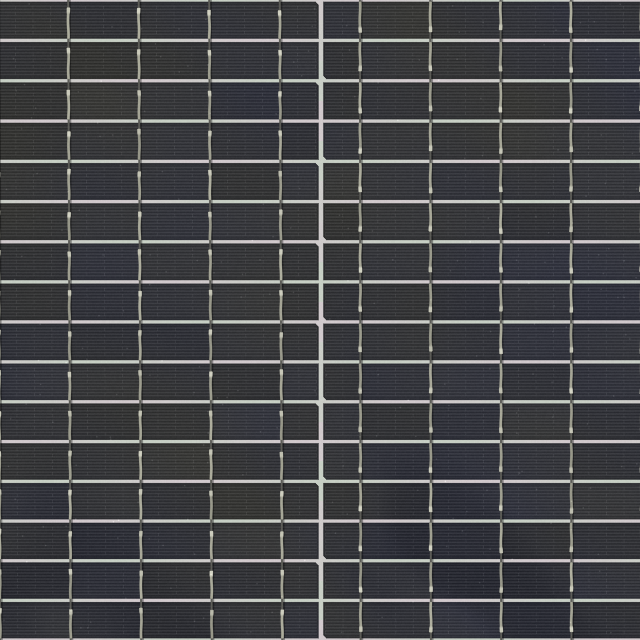
Reproduce this texture procedurally as a Shadertoy shader.

```glsl
// Solar panel: sixteen rows of dark half-cells in two mirrored halves, divided
// by pale gaps and soldered ribbons. Distances to repeated lines draw the grid;
// layered sines tint the silicon, and hashes and cellular specks add wear.

const float PI = 3.14159265;
const float ROWS = 16.0;
const float FINGERS = 13.0;       // fine conductors per row
const float GAP_X = 0.5015;       // centre gap between the halves
const float GAP_HALF = 0.0036;
const float ROW_HALF = 0.0026;
const vec3 FRAME = vec3(0.80, 0.80, 0.785);
const vec3 RIBBON = vec3(0.64, 0.64, 0.58);
const vec3 SOLDER = vec3(0.83, 0.83, 0.77);
const vec3 DULL = vec3(0.36, 0.36, 0.34);
const vec3 WARM_CELL = vec3(0.180, 0.180, 0.172);
const vec3 COOL_CELL = vec3(0.158, 0.165, 0.205);

float hash(vec2 p) {
    p = fract(p * vec2(0.1031, 0.1137));
    p += dot(p, p.yx + 33.33);
    return fract((p.x + p.y) * p.x * 17.0);
}

// Smooth coverage of the region where d is below edge.
float inside(float d, float edge, float px) {
    return 1.0 - smoothstep(edge - 0.7 * px, edge + 0.7 * px, d);
}

// Broad uneven tint, from -1 to 1.
float blotches(vec2 p) {
    float a = sin(p.x * 9.0 + 2.0 * sin(p.y * 6.0));
    float b = sin(p.y * 13.0 - 1.6 * sin(p.x * 11.0) + 1.0);
    float c = sin(p.x * 23.0 + p.y * 17.0 + 2.0 * a);
    return 0.45 * a + 0.35 * b + 0.2 * c;
}

// Distance to the nearest sparse cellular point, in units of a grid cell.
float speckDistance(vec2 p) {
    vec2 base = floor(p);
    float nearest = 2.0;
    for (int y = -1; y <= 1; y++)
        for (int x = -1; x <= 1; x++) {
            vec2 id = base + vec2(x, y);
            vec2 site = id + vec2(hash(id + 7.0), hash(id + 51.0));
            float rare = step(hash(id + 93.0), 0.8);
            nearest = min(nearest, length(p - site) + rare);
        }
    return nearest;
}

// Silicon with horizontal fingers and faint dashed busbars.
vec3 cellColor(vec2 uv, vec2 id, float u, float v, float border, float px) {
    float tone = blotches(uv);
    float cool = 0.5 + 0.4 * tone + 0.5 * (hash(id) - 0.5) + 0.25 * (uv.x - uv.y);
    vec3 col = mix(WARM_CELL, COOL_CELL, clamp(cool, 0.0, 1.0));
    float shade = smoothstep(0.1, 0.8, tone) * (1.0 - smoothstep(0.3, 0.6, uv.y));
    col *= 0.96 + 0.12 * hash(id + 19.0) - 0.16 * shade;

    float pitch = 1.0 / (ROWS * FINGERS);
    float visible = smoothstep(1.6, 2.6, pitch / px);
    float wave = mix(0.5, 0.5 + 0.5 * cos(2.0 * PI * v * FINGERS), visible);
    float inner = smoothstep(0.0045, 0.0065, border);
    col += 0.072 * wave * inner;

    float busbar = abs(fract(u * 4.0 + 0.5) - 0.5) * 0.0275;
    float dash = smoothstep(-0.2, 0.5, sin(2.0 * PI * v * 6.5));
    col += 0.07 * inside(busbar, 0.0005, px) * dash * inner;
    return col;
}

// Ribbon over a column line; "along" runs from its soldered end to the other.
vec3 drawRibbon(vec3 col, float dx, float along, vec2 id, float px) {
    float start = 0.16 + 0.08 * hash(id + 5.0);
    float body = smoothstep(start, start + 0.04, along)
               * (1.0 - smoothstep(0.94, 0.98, along));
    float bead = body * (1.0 - smoothstep(start + 0.12, start + 0.2, along));
    float wobble = 0.0004 * sin(along * 9.0 + 6.0 * hash(id + 31.0));

    col *= 1.0 - 0.35 * inside(abs(dx - 0.0015), 0.0026, px);
    vec3 metal = RIBBON * (0.92 + 0.16 * hash(id + 63.0));
    metal = mix(metal, SOLDER, bead * (0.5 + 0.5 * hash(id + 77.0)));
    float halfWidth = mix(0.0015, 0.0021, body) + 0.0006 * bead;
    float cover = inside(abs(dx + wobble * body), halfWidth, px);
    return mix(col, mix(DULL, metal, body), cover);
}

void mainImage(out vec4 fragColor, in vec2 fragCoord) {
    vec2 uv = fragCoord / iResolution.xy;
    float px = 1.0 / min(iResolution.x, iResolution.y);
    bool right = uv.x > GAP_X;

    // Rows counted from the top, gently bowed
    float down = 1.0 - uv.y;
    float rowPos = (down - 0.003 * sin(PI * down)) * ROWS;
    float row = floor(rowPos);
    float v = rowPos - row;
    float rowDist = min(v, 1.0 - v) / ROWS;

    // Columns, with the left half leaning slightly
    float pitch = right ? 0.1098 : 0.1102;
    float first = right ? 0.5625 + 0.001 * down : 0.1065 + 0.004 * down;
    float colPos = (uv.x - first) / pitch;
    float u = fract(colPos);
    float dx = (u - step(0.5, u)) * pitch;
    float gapDist = abs(uv.x - GAP_X);
    vec2 cellId = vec2(floor(colPos) + (right ? 20.0 : 8.0), row + 3.0);
    vec2 ribbonId = vec2(floor(colPos + 0.5) + (right ? 20.0 : 8.0), row + 3.0);

    // Pale gaps, with clipped corners on alternate rows
    float border = min(rowDist - ROW_HALF, gapDist - GAP_HALF) + ROW_HALF;
    vec3 col = cellColor(uv, cellId, u, v, border, px);
    float parity = mod(row, 2.0);
    bool clipped = right ? parity > 0.5 : parity < 0.5;
    float corner = (right ? 1.0 - v : v) / ROWS - ROW_HALF + gapDist - GAP_HALF;
    float frame = max(inside(rowDist, ROW_HALF, px), inside(gapDist, GAP_HALF, px));
    if (clipped) frame = max(frame, inside(corner, 0.005, px));
    vec3 tint = 0.02 * vec3(1.0, -0.6, 0.8) * sin(uv.x * 14.0 + floor(rowPos + 0.5) * 2.4);
    col = mix(col, FRAME + tint, frame);

    col = drawRibbon(col, dx, right ? 1.0 - v : v, ribbonId, px);

    // Dust and a little grain
    col += 0.10 * inside(speckDistance(uv * 38.0) / 38.0, 0.0011, px);
    col += 0.016 * (hash(floor(uv * 512.0)) - 0.5);
    fragColor = vec4(clamp(col, 0.0, 1.0), 1.0);
}
```
